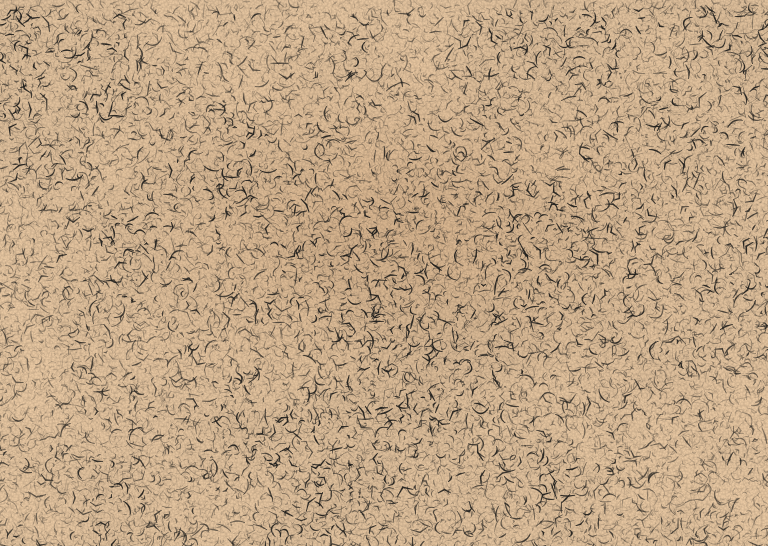
Write a WebGL 1 fragment shader that draws this texture.

```glsl
precision highp float;
// Tan fibre paper: short dark bent fibres and specks over a softly stained, grainy ground.
uniform vec2 u_resolution;

vec2 hash2(vec2 p) {
  vec3 q = fract(p.xyx * vec3(0.1031, 0.1030, 0.0973));
  q += dot(q, q.yzx + 33.33);
  return fract((q.xx + q.yz) * q.zy);
}

// Layered, warped sines, roughly -1 to 1
float clouds(vec2 p) {
  float sum = 0.0, amp = 0.5;
  for (int i = 0; i < 5; i++) {
    p += 0.6 * sin(p.yx * 1.3 + vec2(1.7, 4.1));
    sum += amp * sin(p.x + 0.8) * sin(p.y + 2.3);
    p = mat2(1.5, 1.1, -1.1, 1.5) * p + 3.7;
    amp *= 0.68;
  }
  return sum;
}

// Distance to the nearest scattered point, in cells
float cellular(vec2 p) {
  vec2 id = floor(p);
  float nearest = 2.0;
  for (int y = -1; y <= 1; y++)
    for (int x = -1; x <= 1; x++) {
      vec2 c = id + vec2(x, y);
      nearest = min(nearest, length(c + hash2(c) - p));
    }
  return nearest;
}

// Light passing one layer of fibres: one bent stroke per cell
float fibreLayer(vec2 p, float cell, float seed, float density, float pixel) {
  vec2 id = floor(p / cell);
  float light = 1.0;
  for (int y = -1; y <= 1; y++)
    for (int x = -1; x <= 1; x++) {
      vec2 c = id + vec2(x, y);
      vec2 spot = hash2(c + seed);
      vec2 shape = hash2(c + seed + 57.3);
      vec2 look = hash2(c + seed + 131.9);
      float angle = 6.2832 * shape.x;
      float ca = cos(angle), sa = sin(angle);
      vec2 q = mat2(ca, -sa, sa, ca) * (p - (c + spot) * cell);

      // Half of the fibres curve, the others are kinked
      float reach = cell * mix(0.15, 0.56, shape.y);
      float bend = 1.5 * (look.x - 0.5);
      float curved = step(0.5, fract(look.x * 7.0));
      float along = abs(q.x);
      q.y += bend * mix(along, along * along / reach, curved);
      float slope = bend * mix(1.0, 2.0 * along / reach, curved);
      q.y *= inversesqrt(1.0 + slope * slope);

      float d = length(vec2(max(along - reach, 0.0), q.y));
      float width = mix(0.0005, 0.0016, look.y * look.y) * (1.0 - 0.5 * along / reach);
      float ink = clamp((width - d) / pixel + 0.5, 0.0, 1.0);
      float strength = mix(0.18, 1.0, look.y * look.y) * density;
      light *= 1.0 - ink * min(strength, 0.95);
    }
  return light;
}

void main() {
  float pixel = 1.0 / u_resolution.y;
  vec2 p = gl_FragCoord.xy * pixel;

  // Broad stains set both the tone of the paper and the fibre density
  float stain = clouds(p * 4.5 + 1.0);
  float patches = clouds(p * 15.0 + 20.0);
  vec2 fromCentre = (p - vec2(0.72, 0.58)) / vec2(0.38, 0.22);
  float brown = exp(-dot(fromCentre, fromCentre));
  float density = clamp(0.92 + 0.35 * stain + 0.3 * patches + 0.2 * brown, 0.4, 1.5);
  density *= 1.0 - 0.6 * smoothstep(0.975, 1.0, p.y);

  // Paper ground with fine grain
  vec3 paper = vec3(0.835, 0.718, 0.582);
  paper *= 1.0 - 0.03 * stain - 0.02 * patches;
  paper *= mix(vec3(1.0), vec3(0.95, 0.925, 0.90), brown);
  paper *= 1.0 + 0.16 * (0.48 - cellular(p * 210.0));

  // Overlapping fibres, then small specks
  float light = 1.0;
  for (int i = 0; i < 4; i++) {
    float layer = float(i);
    light *= fibreLayer(p + layer * 0.37, 0.020 + 0.003 * layer, 71.0 * layer, density, pixel);
  }
  light *= fibreLayer(p, 0.010, 411.0, 0.55 * density, pixel);

  gl_FragColor = vec4(mix(vec3(0.13, 0.125, 0.115), paper, light), 1.0);
}
```
